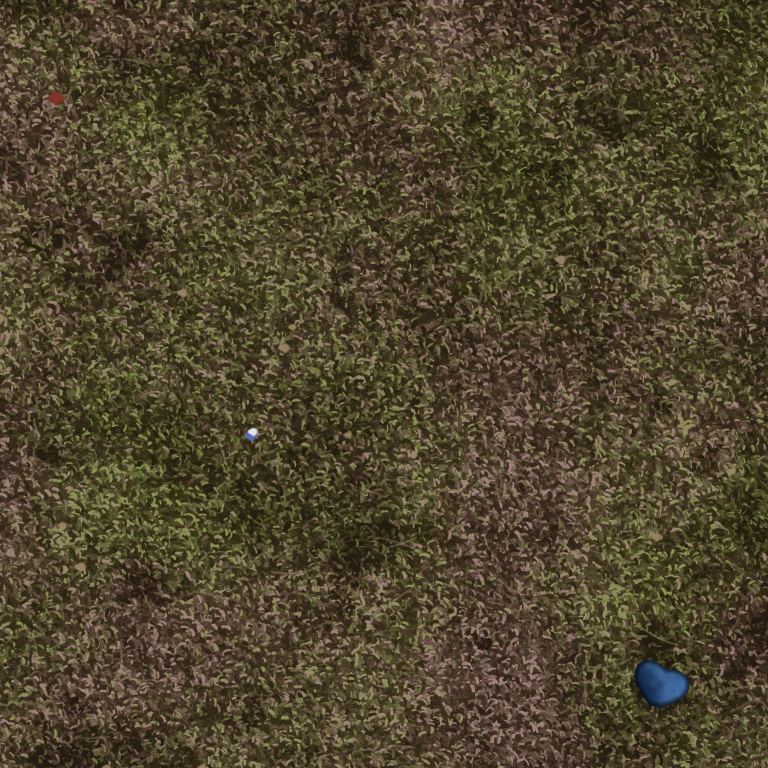
This texture is drawn by a Shadertoy shader. Its source:

```glsl
float hash(vec2 p) {
    return fract(sin(dot(p, vec2(127.1, 311.7))) * 43758.5453);
}

vec2 hash2(vec2 p) {
    return vec2(hash(p), hash(p + 57.3));
}

float noise(vec2 p) {
    vec2 i = floor(p), f = fract(p);
    f = f * f * (3.0 - 2.0 * f);
    return mix(mix(hash(i), hash(i + vec2(1, 0)), f.x),
               mix(hash(i + vec2(0, 1)), hash(i + vec2(1, 1)), f.x), f.y);
}

float fbm(vec2 p) {
    float sum = 0.0, weight = 0.5;
    for (int i = 0; i < 4; i++) {
        sum += weight * noise(p);
        p = mat2(1.6, 1.2, -1.2, 1.6) * p + 13.7;
        weight *= 0.5;
    }
    return sum / 0.9375;
}

vec2 rotate(vec2 p, float angle) {
    float c = cos(angle), s = sin(angle);
    return vec2(c * p.x + s * p.y, c * p.y - s * p.x);
}

// Distance to a bent stroke lying along the given angle
float strokeDistance(vec2 p, float angle, float halfLength, float bend) {
    p = rotate(p, angle);
    p.y += bend * p.x * p.x;
    return length(vec2(max(abs(p.x) - halfLength, 0.0), p.y));
}

float cover(float dist, float radius, float soft) {
    return 1.0 - smoothstep(radius - soft, radius + soft, dist);
}

// Paints one layer of short blades; litter holds tone and greenness
vec2 paintBlades(vec2 litter, vec2 uv, float scale, float seed) {
    vec2 p = rotate(uv, seed * 0.37) * scale;
    vec2 cell = floor(p);
    for (int y = -1; y <= 1; y++)
    for (int x = -1; x <= 1; x++) {
        vec2 id = cell + vec2(x, y);
        vec2 key = id + seed * 19.0;
        vec2 offset = p - id - hash2(key);
        vec2 shape = hash2(key + 3.1);
        float angle = -0.6 + 2.6 * (hash(key + 7.7) - 0.5) - seed * 0.37;
        float radius = mix(0.13, 0.29, shape.y);
        float d = strokeDistance(offset, angle, mix(0.15, 0.52, shape.x), 0.35);
        vec2 blade = hash2(key + 11.9);
        blade.x = blade.x * 1.16 - 0.02 - 0.2 * smoothstep(0.0, radius, d);
        litter = mix(litter, blade, cover(d, radius, 0.13));
    }
    return litter;
}

// Soil, dry leaf, grey straw and pale tip along one ramp
vec3 litterColor(float tone) {
    const vec3 soil = vec3(0.21, 0.17, 0.11);
    const vec3 leaf = vec3(0.32, 0.27, 0.20);
    const vec3 straw = vec3(0.42, 0.38, 0.30);
    const vec3 tip = vec3(0.55, 0.50, 0.42);
    vec3 c = mix(soil * 0.65, soil, smoothstep(-0.2, 0.14, tone));
    c = mix(c, leaf, clamp((tone - 0.14) / 0.29, 0.0, 1.0));
    c = mix(c, straw, clamp((tone - 0.43) / 0.3, 0.0, 1.0));
    return mix(c, tip, clamp((tone - 0.73) / 0.2, 0.0, 1.25));
}

// Long dry stalks scattered over the litter
vec3 paintStalks(vec3 color, vec2 uv) {
    for (int i = 0; i < 46; i++) {
        vec2 key = vec2(float(i), 4.0);
        vec2 size = hash2(key + 21.0);
        float angle = -0.5 + 2.4 * (hash(key + 31.0) - 0.5);
        float bend = 14.0 * (hash(key + 41.0) - 0.5);
        float d = strokeDistance(uv - hash2(key), angle, mix(0.01, 0.036, size.x), bend);
        float alpha = mix(0.25, 0.75, size.y) * mix(0.6, 1.0, noise(uv * 90.0));
        color = mix(color, vec3(0.56, 0.49, 0.39), alpha * cover(d, 0.0013, 0.0012));
    }
    return color;
}

vec3 paintFleck(vec3 color, vec2 p, float radius, vec3 tint) {
    float wobble = 0.7 + 0.6 * noise(p * 170.0 + 40.0);
    return mix(color, tint, 0.9 * cover(length(p * vec2(0.85, 1.1)), radius * wobble, 0.002));
}

vec3 paintPebble(vec3 color, vec2 p) {
    float a = atan(p.y, p.x);
    float radius = 0.031 + 0.005 * cos(2.0 * a + 0.87) + 0.004 * cos(3.0 * a - 0.5);
    float d = length(p);
    float facet = smoothstep(-0.018, 0.016, p.x + 0.5 * p.y + 0.012 * noise(p * 90.0));
    vec3 blue = mix(vec3(0.08, 0.17, 0.31), vec3(0.24, 0.40, 0.60), facet);
    blue *= 0.8 + 0.35 * fbm(p * 130.0 + 9.0);
    blue *= mix(1.0, 0.4, smoothstep(radius - 0.009, radius, d));
    color *= 1.0 - 0.3 * cover(length(p + vec2(0.003, 0.004)), 0.034, 0.008);
    return mix(color, blue, cover(d, radius, 0.0015));
}

void mainImage(out vec4 fragColor, in vec2 fragCoord) {
    vec2 uv = fragCoord / iResolution.y;

    // Overlapping blades on dark ground
    vec2 litter = vec2(0.15, 0.5);
    for (int i = 0; i < 4; i++) {
        float layer = float(i);
        litter = paintBlades(litter, uv, 82.0 + 13.0 * layer, layer + 1.0);
    }

    // Broad clumps of shade and moss
    float shade = fbm(uv * 9.0 + 5.0) - 0.5;
    float moss = fbm(uv * 6.0 + 31.0) - 0.5;
    float grain = noise(uv * 240.0) - 0.5;
    float tone = litter.x + 0.55 * shade + 0.16 * grain;
    tone -= 0.35 * smoothstep(0.62, 0.8, fbm(uv * 13.0 + 71.0));
    float green = clamp(litter.y + 1.5 * moss - 0.08, 0.0, 1.0);
    vec3 color = litterColor(tone);
    color *= mix(vec3(1.07, 0.94, 1.06), vec3(0.92, 1.08, 0.70), green);

    // Stalks, pale flecks and odd bright bits
    color = paintStalks(color, uv);
    for (int i = 0; i < 14; i++) {
        vec2 key = vec2(float(i), 83.0);
        color = paintFleck(color, uv - hash2(key), mix(0.003, 0.006, hash(key + 5.0)), vec3(0.62, 0.53, 0.40));
    }
    color = paintFleck(color, uv - vec2(0.073, 0.872), 0.009, vec3(0.52, 0.19, 0.15));
    color = paintFleck(color, uv - vec2(0.327, 0.433), 0.007, vec3(0.36, 0.43, 0.72));
    color = paintFleck(color, uv - vec2(0.330, 0.438), 0.005, vec3(0.95));
    color = paintPebble(color, uv - vec2(0.860, 0.109));

    fragColor = vec4(color, 1.0);
}
```
